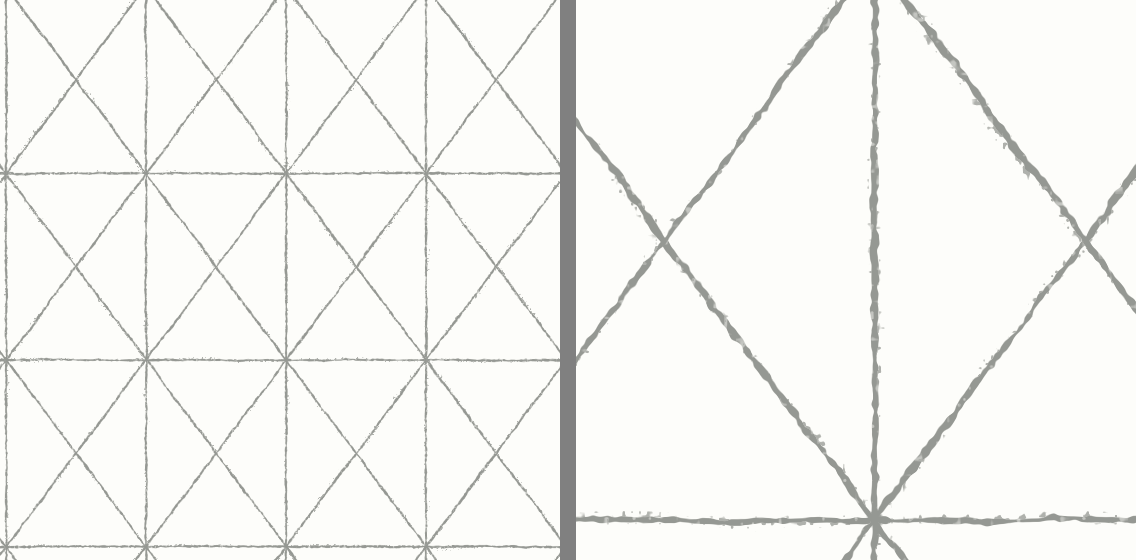
Left: the whole. Right: its middle third, enlarged.
A WebGL 2 fragment shader for this pattern:

```glsl
#version 300 es
precision highp float;
// Chalky grey lattice on off-white: 4 x 3 cells, each with a frame and two diagonals.
// Every line family is a periodic signed distance; wrapping value noise makes it
// waver, swell and shed dry grains along its edges.

uniform vec2 u_resolution;
out vec4 fragColor;

// Integer hash of a lattice point and a seed, 0 to 1
float hash(vec2 cell, float seed) {
    uvec3 v = uvec3(cell, seed) * 1664525u + 1013904u;
    v.x += v.y * v.z;
    v.y += v.z * v.x;
    v.z += v.x * v.y;
    v ^= v >> 16u;
    v.x += v.y * v.z;
    v.y += v.z * v.x;
    return float((v.x ^ v.y) >> 8u) / 16777216.0;
}

// Value noise with a whole number of lattice cells across the canvas
float noise(vec2 uv, float cells, float seed) {
    vec2 p = uv * cells;
    vec2 i = floor(p);
    vec2 f = fract(p);
    f = f * f * (3.0 - 2.0 * f);
    vec2 lo = mod(i, cells);
    vec2 hi = mod(i + 1.0, cells);
    return mix(mix(hash(lo, seed), hash(vec2(hi.x, lo.y), seed), f.x),
               mix(hash(vec2(lo.x, hi.y), seed), hash(hi, seed), f.x), f.y);
}

// Signed offset from the nearest whole number
float nearest(float x) {
    return fract(x + 0.5) - 0.5;
}

// Ink coverage of a dry stroke at signed distance d from its centre
float stroke(float d, vec2 uv, float seed) {
    float aa = 0.75 / u_resolution.y;

    // Hand waver, slow and fast
    d += 0.0024 * (noise(uv, 19.0, seed) - 0.5);
    d += 0.0016 * (noise(uv, 97.0, seed + 1.0) - 0.5);

    // Core with varying pressure, ragged edges and thin spots
    float pressure = noise(uv, 23.0, seed + 2.0);
    float ragged = noise(uv, 230.0, seed + 3.0) - 0.5;
    float halfWidth = 0.0013 + 0.0009 * pressure + 0.0019 * ragged;
    float core = 1.0 - smoothstep(-aa, aa, abs(d) - halfWidth);
    core *= 1.0 - 0.45 * smoothstep(0.72, 0.95, noise(uv, 310.0, seed + 4.0));

    // Loose grains, leaning to one side in patches
    float lean = noise(uv, 13.0, seed + 5.0) - 0.5;
    float patchy = smoothstep(0.45, 0.9, noise(uv, 17.0, seed + 6.0));
    float reach = abs(d - 0.005 * lean) / mix(0.0042, 0.0085, patchy);
    float grain = noise(uv, 420.0, seed + 7.0);
    float dust = 0.75 * smoothstep(0.0, 0.2, grain - 0.52 - 0.5 * reach);

    return max(core, dust);
}

void main() {
    vec2 uv = gl_FragCoord.xy / u_resolution;
    vec2 grid = (uv - vec2(0.011, 0.0238)) * vec2(4.0, 3.0);

    // Frames, then diagonals; a diagonal's gradient has length 5
    float ink = stroke(nearest(grid.x) / 4.0, uv, 10.0);
    ink = max(ink, stroke(nearest(grid.y) / 3.0, uv, 30.0));
    ink = max(ink, stroke(nearest(grid.x + grid.y) / 5.0, uv, 50.0));
    ink = max(ink, stroke(nearest(grid.x - grid.y) / 5.0, uv, 70.0));

    // Small blot where the lines meet
    vec2 knot = vec2(nearest(grid.x) / 4.0, nearest(grid.y) / 3.0);
    float blot = length(knot) + 0.004 * (noise(uv, 180.0, 90.0) - 0.5);
    ink = max(ink, 0.95 * (1.0 - smoothstep(0.003, 0.0055, blot)));

    vec3 paper = vec3(0.994, 0.994, 0.98);
    vec3 chalk = vec3(0.585, 0.595, 0.575);
    fragColor = vec4(mix(paper, chalk, ink), 1.0);
}
```
